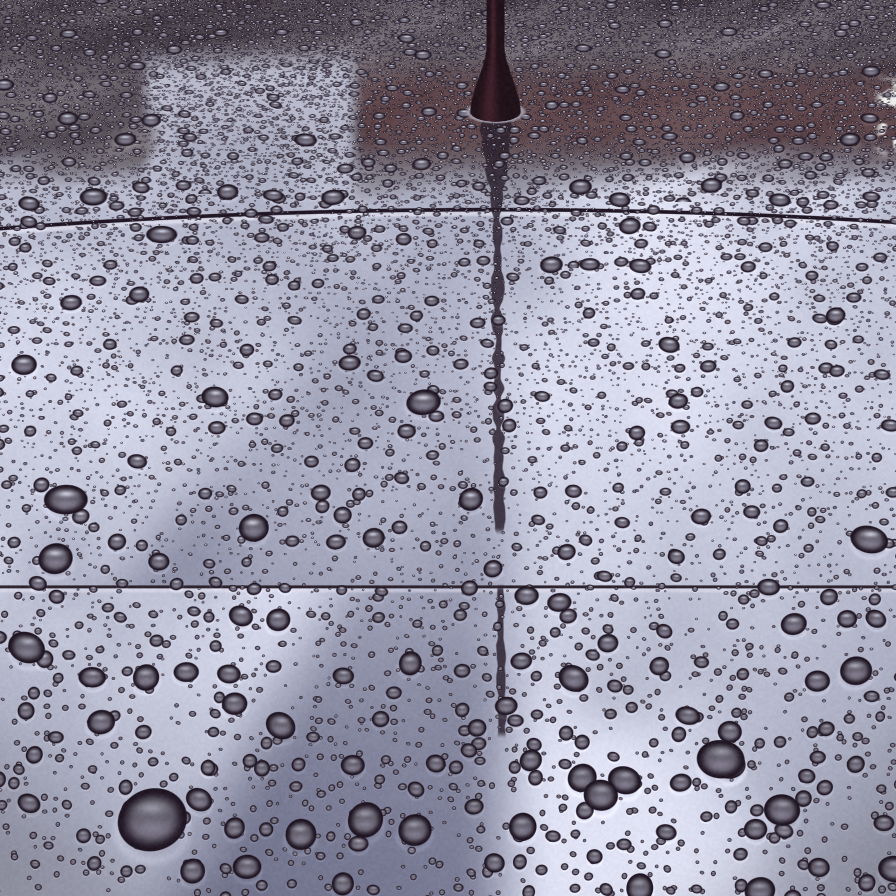
Reproduce this texture procedurally as a WebGL 2 fragment shader.

```glsl
#version 300 es
precision highp float;
uniform vec2 u_resolution;
out vec4 fragColor;

vec3 hash3(vec2 p) {
  vec3 q = fract(p.xyx * vec3(0.1031, 0.1030, 0.0973));
  q += dot(q, q.yxz + 33.33);
  return fract((q.xxy + q.yzz) * q.zyx);
}

float noise(vec2 p) {
  vec2 i = floor(p), f = fract(p);
  f = f * f * (3.0 - 2.0 * f);
  return mix(mix(hash3(i).x, hash3(i + vec2(1, 0)).x, f.x),
             mix(hash3(i + vec2(0, 1)).x, hash3(i + vec2(1, 1)).x, f.x), f.y);
}

float fbm(vec2 p) {
  return 0.55 * noise(p) + 0.3 * noise(p * 2.1 + 7.0) + 0.15 * noise(p * 4.3 + 19.0);
}

// 1 between lo and hi, with soft borders
float band(float x, float lo, float hi, float soft) {
  return smoothstep(lo - soft, lo + soft, x) * (1.0 - smoothstep(hi - soft, hi + soft, x));
}

// Polished panel with cloudy sky and dark surroundings reflected in it
vec3 panel(vec2 p) {
  vec3 sky = mix(vec3(0.67, 0.68, 0.76), vec3(0.88, 0.89, 0.96), smoothstep(0.2, 0.75, fbm(p * 3.0 + 4.0)));
  float left = p.y < 0.345 ? 0.2 + 0.5 * p.y : 0.12 + 0.9 * (p.y - 0.345);
  float shade = band(p.x, left, 0.565, 0.06) * mix(0.85, 0.2, smoothstep(0.0, 0.7, p.y));
  vec3 col = mix(sky, vec3(0.42, 0.43, 0.53), shade);
  col *= 1.0 - 0.22 * smoothstep(0.55, 0.75, length(p - vec2(0.5, 0.55)));

  float streak = fbm(vec2(p.x * 5.0, p.y * 24.0 - p.x * 7.0));
  vec3 gloom = mix(vec3(0.20, 0.17, 0.20), vec3(0.56, 0.54, 0.57), streak);
  float red = smoothstep(0.39, 0.41, p.x) * band(p.y, 0.83, 0.92, 0.03);
  gloom = mix(gloom, vec3(0.38, 0.24, 0.25), red * 0.6);
  gloom = mix(gloom, vec3(0.93), smoothstep(0.5, 0.6, fbm(p * 30.0)) * band(p.x, 0.98, 1.1, 0.008) * band(p.y, 0.83, 0.91, 0.01));
  float window = band(p.x, 0.15 + 0.03 * streak, 0.395, 0.012) * (1.0 - smoothstep(0.91, 0.96, p.y));
  float far = smoothstep(0.765, 0.84, p.y + 0.06 * (streak - 0.5));
  return mix(col, gloom, far * (1.0 - 0.9 * window));
}

// Dark seams: a curved one, a straight one and a wet vertical one
vec3 seams(vec3 col, vec2 p, float px) {
  float arc = p.y - 0.766 + 0.07 * (p.x - 0.55) * (p.x - 0.55);
  float low = p.y - 0.345;
  col = mix(col, vec3(0.92, 0.92, 0.97), 0.6 * band(arc, -0.007, -0.002, 0.002));
  col = mix(col, vec3(0.90, 0.90, 0.96), 0.5 * band(low, -0.006, -0.001, 0.002));
  col = mix(col, vec3(0.13, 0.09, 0.14), 1.0 - smoothstep(0.0012, 0.0012 + 1.5 * px, abs(arc)));
  col = mix(col, vec3(0.18, 0.14, 0.18), 1.0 - smoothstep(0.0008, 0.0008 + 1.5 * px, abs(low)));
  float side = abs(p.x - 0.562 + 0.01 * p.y + 0.002 * (noise(p.yy * 50.0) - 0.5));
  float width = 0.001 + 0.005 * noise(vec2(3.0, p.y * 90.0)) * (0.5 + p.y);
  width += 0.012 * smoothstep(0.76, 0.85, p.y);
  float run = band(p.y, 0.18, 0.345, 0.005) + band(p.y, 0.407, 0.88, 0.005);
  return mix(col, vec3(0.17, 0.13, 0.18), 0.85 * run * (1.0 - smoothstep(width, width + 2.0 * px, side)));
}

// One receding layer of domed drops, one candidate per cell
vec3 drops(vec3 col, vec2 p, float cell, float seed, float keep, vec2 radii, float px) {
  float depth = 1.25 - p.y, x = p.x - 0.5;
  float squash = 0.75 + 0.35 / depth;
  vec2 ground = vec2(x / depth, 0.35 / depth - 0.75 * log(depth));
  vec2 home = floor(ground / cell);
  for (int j = -1; j <= 1; j++) {
    for (int i = -1; i <= 1; i++) {
      vec2 id = home + vec2(i, j);
      vec3 h = hash3(id + seed + 200.0);
      vec3 k = hash3(id + seed + 517.0);
      if (k.x > keep) continue;
      vec2 centre = (id + 0.15 + 0.7 * h.xy) * cell;
      float dy = (centre.y - ground.y) * depth / squash;
      vec2 q = vec2(x - centre.x * (depth - dy), -dy * squash) / depth;
      float radius = cell * mix(radii.x, radii.y, h.z * h.z);
      radius *= 1.0 - 0.25 * band(p.y + dy, 0.3, 0.72, 0.1);
      vec2 n = q / radius * vec2(mix(0.85, 1.1, k.y), 1.0);
      n.x += 0.2 * (k.z - 0.5) * n.y;
      float len = length(n);
      if (len > 3.0) continue;
      len *= 1.0 + 0.04 * sin(2.0 * atan(n.y, n.x) + 6.0 * k.z);
      float soft = 0.8 * squash * px / (radius * depth);
      float cover = 1.0 - smoothstep(1.0 - soft, 1.0 + soft, len);
      vec3 body = mix(vec3(0.36, 0.34, 0.39), vec3(0.12, 0.08, 0.13), smoothstep(0.5, 0.95, len));
      vec2 glow = (n - vec2(0.0, -0.3)) * vec2(1.2, 2.2);
      vec2 gleam = (n - vec2(0.25 * (k.z - 0.5), 0.36)) * vec2(1.7, 3.4);
      body += vec3(0.14, 0.14, 0.16) * exp(-2.0 * dot(glow, glow));
      float shine = mix(0.45, 0.85, smoothstep(0.15, 0.45, p.y));
      body = mix(body, vec3(0.83, 0.84, 0.91), shine * exp(-2.0 * dot(gleam, gleam)));
      // Bright caustic under the drop
      col += 0.06 * band(length(n + vec2(0.0, 0.35)), 0.85, 1.1, 0.15) * (1.0 - cover);
      col = mix(col, body, cover);
    }
  }
  return col;
}

// Tapered rod standing on the far panel
vec3 rod(vec3 col, vec2 p, float px) {
  vec2 q = p - vec2(0.553, 0.875);
  float foot = length(q * vec2(1.0, 2.6));
  col = mix(col, vec3(0.72, 0.72, 0.78), 0.7 * band(foot, 0.027, 0.033, 0.003));
  float halfWidth = 0.010 + 0.018 * (1.0 - smoothstep(0.0, 0.075, q.y));
  float stem = (1.0 - smoothstep(halfWidth - px, halfWidth + px, abs(q.x))) * step(0.0, q.y);
  stem = max(stem, 1.0 - smoothstep(0.028 - px, 0.028 + px, foot));
  vec3 paint = vec3(0.13, 0.07, 0.10) + vec3(0.12, 0.06, 0.07) * band(q.x / halfWidth, -0.5, 0.0, 0.3);
  return mix(col, paint, stem);
}

void main() {
  vec2 p = gl_FragCoord.xy / u_resolution;
  float px = 1.0 / u_resolution.y;
  float dense = smoothstep(0.68, 0.85, p.y);
  vec3 col = seams(panel(p), p, px);
  col = drops(col, p, 0.0125, 11.0, 0.45, vec2(0.13, 0.30), px);
  col = drops(col, p, 0.026, 37.0, 0.58 + 0.35 * dense, vec2(0.13, 0.32), px);
  col = drops(col, p, 0.054, 71.0, 0.75 + 0.2 * dense, vec2(0.15, 0.33), px);
  col = drops(col, p, 0.115, 93.0, 0.40 + 0.2 * dense, vec2(0.14, 0.30), px);
  col = rod(col, p, px);
  col += 0.03 * (noise(p * 400.0) - 0.5);
  fragColor = vec4(clamp(col, 0.0, 1.0), 1.0);
}
```
